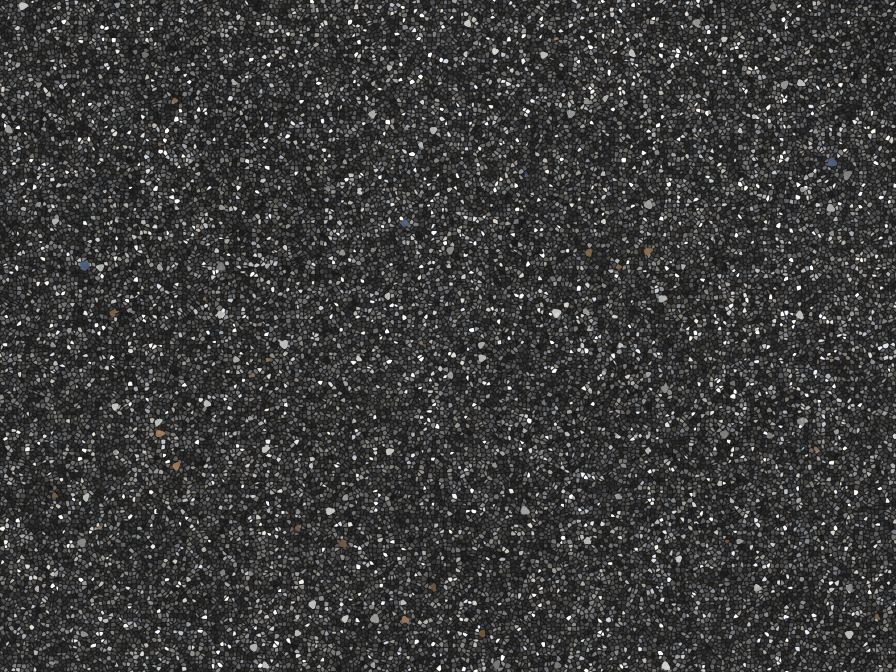
Give the GLSL for this texture, as a WebGL 1 fragment shader.

```glsl
precision highp float;
// Dark asphalt: a dense bed of tiny Voronoi grains with shadowed gaps,
// scattered pale, tinted or dark stones, and faint broad mottling.
// Grain tones follow a skewed curve: mostly charcoal, a few near white.

#define GRAIN_ROWS 162.0   // grains along the canvas height
#define GAP_WIDTH 0.40     // softness of the shadow between grains
#define GAP_TONE 0.092     // darkest tone
#define GRAIN_GAIN 1.04    // contrast of the grains
#define STONE_ROWS 44.0    // stone cells along the canvas height
#define STONE_SHARE 0.075  // share of cells holding a pale stone
#define DARK_SHARE 0.03    // share of cells holding a dark stone
#define MOTTLE 0.22        // strength of the broad light and dark areas

uniform vec2 u_resolution;

vec3 hash3(vec2 p) {
  vec3 q = fract(p.xyx * vec3(0.1031, 0.1030, 0.0973));
  q += dot(q, q.yxz + 33.33);
  return fract((q.xxy + q.yzz) * q.zyx);
}

float valueNoise(vec2 p) {
  vec2 i = floor(p);
  vec2 f = fract(p);
  f = f * f * (3.0 - 2.0 * f);
  float low = mix(hash3(i).x, hash3(i + vec2(1.0, 0.0)).x, f.x);
  float high = mix(hash3(i + vec2(0.0, 1.0)).x, hash3(i + 1.0).x, f.x);
  return mix(low, high, f.y);
}

// Grey level above the gap for a uniform random number
float grainTone(float h) {
  float h4 = h * h * h * h;
  return 0.04 + 0.25 * h + 0.25 * h4 + 0.5 * pow(h, 24.0);
}

// Bed of small angular grains
vec3 grainBed(vec2 p) {
  p *= GRAIN_ROWS;
  vec2 base = floor(p);
  vec2 nearestCell = base;
  float nearest = 9.0;
  float second = 9.0;
  for (int y = -1; y <= 1; y++) {
    for (int x = -1; x <= 1; x++) {
      vec2 cell = base + vec2(float(x), float(y));
      float d = length(cell + hash3(cell + 17.0).xy - p);
      if (d < nearest) {
        second = nearest;
        nearest = d;
        nearestCell = cell;
      } else {
        second = min(second, d);
      }
    }
  }
  vec3 rnd = hash3(nearestCell + 311.0);
  float cover = smoothstep(0.0, GAP_WIDTH, second - nearest);
  float tone = GAP_TONE + GRAIN_GAIN * cover * grainTone(rnd.x);
  vec3 warmth = vec3(0.05, 0.01, -0.06) * (rnd.y - 0.47);
  return tone * (1.0 + warmth * 1.5);
}

// Lays one stone per chosen cell over the bed
vec3 addStones(vec3 color, vec2 p) {
  p *= STONE_ROWS;
  vec2 cell = floor(p);
  vec3 pick = hash3(cell + 71.0);
  vec3 form = hash3(cell + 523.0);
  vec3 look = hash3(cell + 907.0);
  vec2 q = fract(p) - mix(vec2(0.36), vec2(0.64), pick.yz);

  // Rotated, slightly lumpy ellipse
  float turn = 6.2832 * form.x;
  float c = cos(turn);
  float s = sin(turn);
  q = mat2(c, -s, s, c) * q * vec2(1.0, 1.0);
  q.y *= 1.0 + 0.5 * form.y;
  float lump = 1.0 + 0.13 * cos(3.0 * atan(q.y, q.x + 0.0001) + turn);
  float radius = mix(0.12, 0.31, form.z * form.z) * lump;
  float soft = 0.6 * STONE_ROWS / u_resolution.y;
  float cover = 1.0 - smoothstep(-soft, soft, length(q) - radius);

  vec3 pale = vec3(0.99, 1.0, 0.98) * mix(0.50, 0.84, look.x);
  vec3 tan_ = vec3(0.60, 0.46, 0.32) * mix(0.75, 1.1, look.x);
  vec3 blue = vec3(0.30, 0.38, 0.50);
  vec3 stone = mix(pale, tan_, step(0.88, look.y));
  stone = mix(stone, blue, step(0.97, look.y));
  stone = mix(stone, vec3(0.10), step(STONE_SHARE, pick.x));
  float present = 1.0 - step(STONE_SHARE + DARK_SHARE, pick.x);
  return mix(color, stone, 0.92 * cover * present);
}

void main() {
  // Four samples per pixel keep the small grains smooth
  vec3 color = vec3(0.0);
  for (int j = 0; j < 2; j++) {
    for (int i = 0; i < 2; i++) {
      vec2 offset = 0.5 * vec2(float(i), float(j)) - 0.25;
      color += 0.25 * grainBed((gl_FragCoord.xy + offset) / u_resolution.y);
    }
  }
  vec2 p = gl_FragCoord.xy / u_resolution.y;
  color = addStones(color, p);

  // Broad wear and dust
  float wear = 0.6 * valueNoise(p * 3.0 + 5.0) + 0.4 * valueNoise(p * 11.0 + 40.0);
  color *= 1.0 + MOTTLE * (wear - 0.5);
  gl_FragColor = vec4(color, 1.0);
}
```
